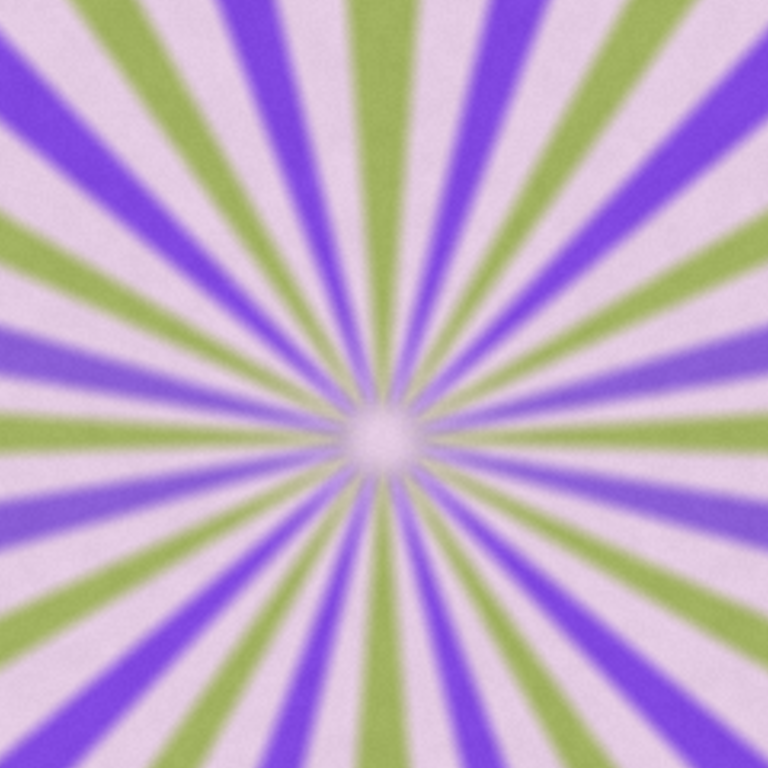
A Shadertoy shader for this background:

```glsl
// A soft retro sunburst: green and violet rays on pale pink paper.

const vec3 PINK   = vec3(0.890, 0.795, 0.890);
const vec3 GREEN  = vec3(0.630, 0.695, 0.375);
const vec3 VIOLET = vec3(0.505, 0.280, 0.880);
const vec3 DUSTY  = vec3(0.540, 0.365, 0.840);
const vec2 CENTER = vec2(0.4985, 0.427);
const float BLUR = 0.016;
const int HALF_TURN_RAYS = 12;

float hash21(vec2 p) {
    vec3 q = fract(vec3(p.xyx) * 0.1031);
    q += dot(q, q.yzx + 33.33);
    return fract((q.x + q.y) * q.z);
}

float valueNoise(vec2 p) {
    vec2 cell = floor(p);
    vec2 f = fract(p);
    f = f * f * (3.0 - 2.0 * f);
    float low  = mix(hash21(cell), hash21(cell + vec2(1.0, 0.0)), f.x);
    float high = mix(hash21(cell + vec2(0.0, 1.0)), hash21(cell + 1.0), f.x);
    return mix(low, high, f.y);
}

// Soft coverage of a band with the given half width
float band(float dist, float halfWidth, float blur) {
    return smoothstep(-blur, blur, dist + halfWidth)
         - smoothstep(-blur, blur, dist - halfWidth);
}

// Ray direction, measured from straight up; rays gather toward the horizon
float rayAngle(float even) {
    float gather = 2.6 * (sin(2.0 * even) + sin(6.0 * even) / 3.0);
    float lift = pow(abs(sin(even)), 40.0);
    return even + radians(gather - lift);
}

// Green (x) and violet (y) coverage, mirrored about the vertical axis
vec2 rayCoverage(vec2 p, float blur) {
    float radius = length(p);
    float angle = atan(abs(p.x), p.y);
    vec2 cover = vec2(0.0);
    for (int i = 0; i <= HALF_TURN_RAYS; i++) {
        float even = radians(180.0) * float(i) / float(HALF_TURN_RAYS);
        float dist = radius * (angle - rayAngle(even));
        float greenWidth = 3.0 + 1.7 * pow(abs(cos(even)), 16.0);
        if (i % 2 == 0) cover.x += band(dist, radius * radians(greenWidth), blur);
        else            cover.y += band(dist, radius * radians(3.5), blur);
    }
    return cover;
}

// Fine grain over broad, faint mottling
float paper(vec2 p) {
    float grain = valueNoise(p * 240.0) - 0.5;
    float mottle = valueNoise(p * 34.0) + 0.5 * valueNoise(p * 80.0) - 0.75;
    return 0.022 * grain + 0.018 * mottle;
}

void mainImage(out vec4 fragColor, in vec2 fragCoord) {
    vec2 uv = (fragCoord - 0.5 * iResolution.xy) / iResolution.y + 0.5;
    vec2 p = uv - CENTER;
    float radius = length(p);

    // Rays; those near the horizontal are paler
    vec2 cover = rayCoverage(p, BLUR);
    float sideways = smoothstep(0.88, 0.97, abs(p.x) / max(radius, 1e-4));
    vec3 violet = mix(VIOLET, DUSTY, sideways);
    vec3 color = PINK + cover.x * (GREEN - PINK) + cover.y * (violet - PINK);

    // Pale glow at the hub
    color = mix(PINK, color, smoothstep(0.012, 0.065, radius));

    color += paper(uv);
    fragColor = vec4(clamp(color, 0.0, 1.0), 1.0);
}
```
